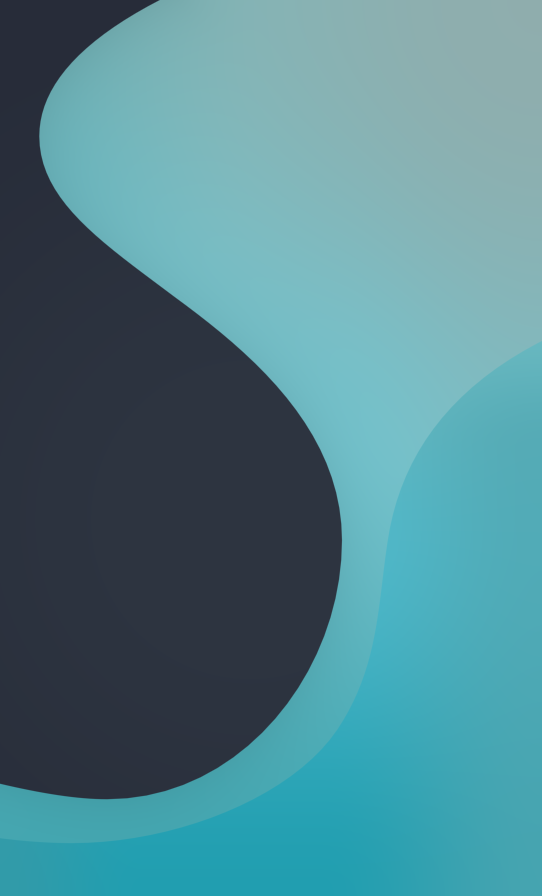
This background is drawn by a Shadertoy shader. Its source:

```glsl
// Flowing paper-cut layers: a dark slate wave over two teal sheets.
// Each sheet edge is a chain of cubic Bezier arcs, turned into a signed
// distance that drives the antialiased masks and the soft contact shadow.

#define ASPECT 0.607         // design width in canvas heights
#define ARC_STEPS 20         // line pieces per Bezier arc
#define SHADOW_WIDTH 0.035
#define SHADOW_DEPTH 0.07
#define SLATE_CORE vec3(0.176, 0.204, 0.251)
#define SLATE_RIM vec3(0.153, 0.173, 0.224)
#define BAND_LOW vec3(0.27, 0.66, 0.70)
#define BAND_MID vec3(0.45, 0.77, 0.81)
#define BAND_TOP vec3(0.49, 0.73, 0.74)
#define MIST vec3(0.56, 0.68, 0.68)
#define POOL_DEEP vec3(0.13, 0.62, 0.69)
#define POOL_LIGHT vec3(0.31, 0.73, 0.80)

vec2 bezier(vec2 a, vec2 b, vec2 c, vec2 d, float t) {
    float s = 1.0 - t;
    return s * s * s * a + 3.0 * s * t * (s * b + t * c) + t * t * t * d;
}

// Keeps the nearest signed distance; positive lies left of the arc's travel.
void addArc(vec2 p, vec2 a, vec2 b, vec2 c, vec2 d, inout float nearest) {
    vec2 start = a;
    for (int i = 1; i <= ARC_STEPS; i++) {
        vec2 end = bezier(a, b, c, d, float(i) / float(ARC_STEPS));
        vec2 edge = end - start;
        vec2 rel = p - start;
        float along = clamp(dot(rel, edge) / dot(edge, edge), 0.0, 1.0);
        float dist = length(rel - edge * along);
        float side = edge.x * rel.y - edge.y * rel.x;
        if (dist < abs(nearest)) nearest = side < 0.0 ? -dist : dist;
        start = end;
    }
}

// Positive to the right of and below the slate wave.
float slateEdge(vec2 p) {
    float d = 10.0;
    vec2 crest = vec2(0.044, 0.848);
    vec2 bend = vec2(0.195, 0.669);
    vec2 belly = vec2(0.383, 0.397);
    vec2 base = vec2(0.120, 0.108);
    addArc(p, vec2(0.195, 1.008), vec2(0.091, 0.958), vec2(0.044, 0.904), crest, d);
    addArc(p, crest, vec2(0.044, 0.776), vec2(0.115, 0.729), bend, d);
    addArc(p, bend, vec2(0.280, 0.607), vec2(0.383, 0.521), belly, d);
    addArc(p, belly, vec2(0.383, 0.251), vec2(0.271, 0.108), base, d);
    addArc(p, base, vec2(0.078, 0.108), vec2(0.026, 0.118), vec2(-0.039, 0.135), d);
    return d;
}

// Positive inside the lower right pool.
float poolEdge(vec2 p) {
    float d = 10.0;
    vec2 neck = vec2(0.434, 0.395);
    vec2 turn = vec2(0.378, 0.186);
    vec2 floorPoint = vec2(0.081, 0.059);
    addArc(p, vec2(0.638, 0.634), vec2(0.514, 0.581), vec2(0.449, 0.499), neck, d);
    addArc(p, neck, vec2(0.423, 0.323), vec2(0.424, 0.255), turn, d);
    addArc(p, turn, vec2(0.326, 0.109), vec2(0.195, 0.059), floorPoint, d);
    addArc(p, floorPoint, vec2(0.039, 0.059), vec2(0.0, 0.064), vec2(-0.039, 0.070), d);
    return d;
}

vec3 bandColor(vec2 p, float slateDist) {
    vec3 col = mix(BAND_LOW, BAND_MID, smoothstep(0.03, 0.52, p.y));
    col = mix(col, BAND_TOP, smoothstep(0.56, 1.0, p.y));
    float corner = length(p - vec2(ASPECT, 1.0));
    col = mix(col, MIST, 1.0 - smoothstep(0.0, 0.62, corner));
    col = mix(col, MIST, 0.35 * smoothstep(0.38, ASPECT, p.x));
    float leftShade = smoothstep(0.3, 0.0, p.x) * smoothstep(0.6, 0.85, p.y);
    col -= vec3(0.06, 0.03, 0.02) * leftShade;
    return col * (1.0 - SHADOW_DEPTH * exp(-max(slateDist, 0.0) / SHADOW_WIDTH));
}

vec3 poolColor(vec2 p) {
    vec3 col = mix(POOL_DEEP, POOL_LIGHT, smoothstep(0.0, 0.42, p.y));
    col = mix(col, vec3(0.42, 0.73, 0.76), smoothstep(0.36, 0.62, p.y));
    float rightHaze = smoothstep(0.36, ASPECT, p.x) * smoothstep(0.66, 0.5, p.y);
    col = mix(col, vec3(0.32, 0.65, 0.69), 0.75 * rightHaze);
    return mix(col, vec3(0.22, 0.60, 0.65), 0.7 * smoothstep(0.16, 0.0, p.x));
}

void mainImage(out vec4 fragColor, in vec2 fragCoord) {
    vec2 p = fragCoord / iResolution.xy * vec2(ASPECT, 1.0);
    float soft = 0.75 / min(iResolution.y, iResolution.x / ASPECT);
    float slateDist = slateEdge(p);
    float poolDist = poolEdge(p);

    // Layers from back to front
    vec3 col = bandColor(p, slateDist);
    col = mix(col, poolColor(p), smoothstep(-soft, soft, poolDist));
    float rim = smoothstep(0.1, 0.6, length(p - vec2(0.28, 0.42)));
    vec3 slate = mix(SLATE_CORE, SLATE_RIM, rim);
    col = mix(slate, col, smoothstep(-soft, soft, slateDist));
    fragColor = vec4(col, 1.0);
}
```
